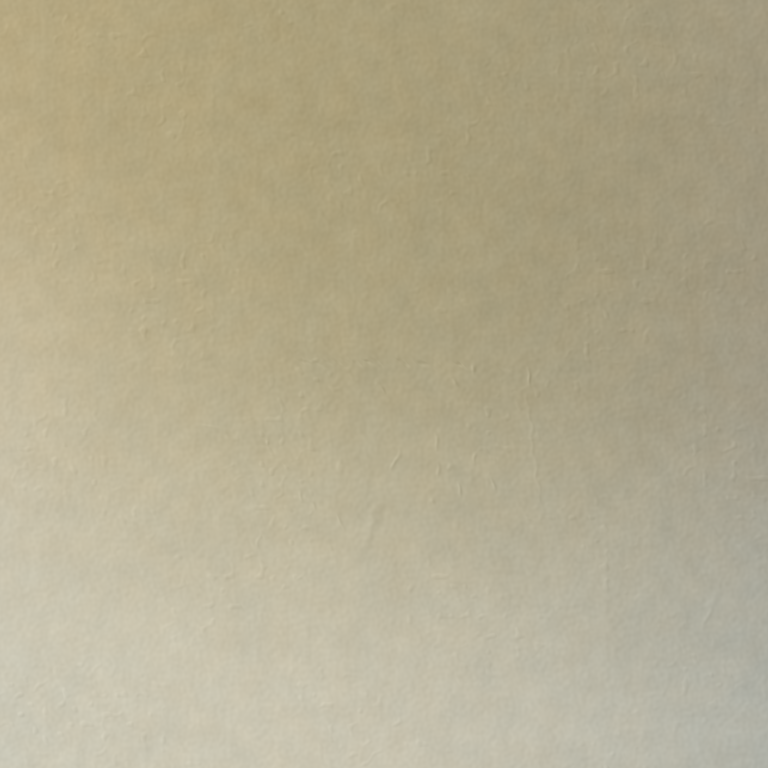
This texture is drawn by a WebGL 1 fragment shader. Its source:

```glsl
precision highp float;
// Painted plaster wall in soft daylight: a three by three colour gradient,
// embossed with a gradient-noise height field for fine grain and sparse bumps,
// plus scattered nicks, a broken crease and a few long shallow scratches.

uniform vec2 u_resolution;

// Wall colours, left / middle / right of each row
const vec3 TOP_LEFT   = vec3(0.718, 0.662, 0.512);
const vec3 TOP_MID    = vec3(0.664, 0.620, 0.482);
const vec3 TOP_RIGHT  = vec3(0.630, 0.597, 0.498);
const vec3 MID_LEFT   = vec3(0.775, 0.736, 0.626);
const vec3 MID_MID    = vec3(0.690, 0.653, 0.530);
const vec3 MID_RIGHT  = vec3(0.632, 0.608, 0.530);
const vec3 LOW_LEFT   = vec3(0.795, 0.783, 0.715);
const vec3 LOW_MID    = vec3(0.782, 0.763, 0.688);
const vec3 LOW_RIGHT  = vec3(0.685, 0.690, 0.650);

const float ROW_CONTRAST  = 1.0;    // flattens the light near top and bottom
const vec2  LIGHT_STEP    = vec2(-0.0026, 0.0018); // towards the light
const float RELIEF        = 0.055;  // strength of the embossing
const float GRAIN_SCALE   = 125.0;
const float GRAIN_HEIGHT  = 0.30;
const float BUMP_SCALE    = 78.0;
const float BUMP_HEIGHT   = 0.65;
const float NICK_WIDTH    = 0.0025;
const float NICK_HEIGHT   = 1.00;
const float CLOUD         = 0.014;  // broad drift of brightness
const float MOTTLE        = 0.019;  // uneven brightness of the paint
const float SPECKLE       = 0.016;  // finest brightness grain
const float TINT          = 0.013;  // uneven hue of the paint
const int   NICK_COUNT    = 24;

vec2 hash2(vec2 p) {
  vec3 q = fract(vec3(p.xyx) * vec3(0.1031, 0.1030, 0.0973));
  q += dot(q, q.yzx + 33.33);
  return fract((q.xx + q.yz) * q.zy);
}

float cornerSlope(vec2 cell, vec2 corner, vec2 f) {
  float angle = 6.2832 * hash2(cell + corner).x;
  return dot(vec2(cos(angle), sin(angle)), f - corner);
}

float gradientNoise(vec2 p) {
  vec2 cell = floor(p), f = fract(p);
  vec2 w = f * f * f * (f * (f * 6.0 - 15.0) + 10.0);
  float low  = mix(cornerSlope(cell, vec2(0.0), f),
                   cornerSlope(cell, vec2(1.0, 0.0), f), w.x);
  float high = mix(cornerSlope(cell, vec2(0.0, 1.0), f),
                   cornerSlope(cell, vec2(1.0), f), w.x);
  return mix(low, high, w.y);
}

// Smooth curve through a, b and c at t = 0, 0.5 and 1
vec3 curve(vec3 a, vec3 b, vec3 c, float t) {
  return a * (1.0 - t) * (1.0 - 2.0 * t) + b * 4.0 * t * (1.0 - t)
       + c * t * (2.0 * t - 1.0);
}

// Rounded ridge along the segment from a to b, fading at its ends
float ridge(vec2 p, vec2 a, vec2 b, float width) {
  vec2 ab = b - a;
  float t = clamp(dot(p - a, ab) / dot(ab, ab), 0.0, 1.0);
  vec2 d = (p - a - ab * t) / width;
  return exp(-dot(d, d)) * (0.4 + 2.4 * t * (1.0 - t));
}

// Short strokes scattered around the worn middle of the wall
float nicks(vec2 p) {
  float h = 0.0;
  for (int i = 0; i < NICK_COUNT; i++) {
    vec2 place = hash2(vec2(float(i) + 3.0, 17.0));
    vec2 form  = hash2(vec2(float(i) + 9.0, 41.0));
    vec2 centre = vec2(0.27, 0.20) + place * vec2(0.42, 0.32);
    float angle = mix(0.7, 2.5, form.x);
    vec2 arm = vec2(cos(angle), sin(angle)) * mix(0.003, 0.012, form.y);
    h += ridge(p, centre - arm, centre + arm, NICK_WIDTH) * mix(0.3, 1.0, place.y);
  }
  return h * NICK_HEIGHT;
}

float height(vec2 p) {
  // Fine grain and bumps gathered in patches
  float patches = smoothstep(-0.25, 0.40, gradientNoise(p * 7.0 + 31.0));
  float h = GRAIN_HEIGHT * gradientNoise(p * GRAIN_SCALE);
  h += BUMP_HEIGHT * patches * smoothstep(0.18, 0.60, gradientNoise(p * BUMP_SCALE + 5.0));

  // Wavering strokes, a crease of slanted dashes and long scratches
  vec2 q = p + 0.006 * vec2(gradientNoise(p * 55.0), gradientNoise(p * 55.0 + 77.0));
  h += nicks(q);
  vec2 slant = vec2(p.x + 1.2 * p.y, p.y);
  float broken = smoothstep(-0.05, 0.30, gradientNoise(slant * vec2(85.0, 30.0) + 13.0));
  h -= 1.20 * broken * ridge(q, vec2(0.37, 0.532), vec2(0.66, 0.524), 0.0045);
  h += 0.50 * ridge(q, vec2(0.685, 0.485), vec2(0.701, 0.345), 0.0028);
  h += 0.60 * ridge(q, vec2(0.265, 0.447), vec2(0.305, 0.431), 0.0025);
  h += 0.90 * ridge(q, vec2(0.472, 0.288), vec2(0.494, 0.350), 0.0065);
  h += 0.50 * ridge(q, vec2(0.915, 0.185), vec2(0.935, 0.240), 0.0035);
  return h;
}

void main() {
  vec2 p = gl_FragCoord.xy / u_resolution;

  // Broad falloff of the light
  vec3 top = curve(TOP_LEFT, TOP_MID, TOP_RIGHT, p.x);
  vec3 mid = curve(MID_LEFT, MID_MID, MID_RIGHT, p.x);
  vec3 low = curve(LOW_LEFT, LOW_MID, LOW_RIGHT, p.x);
  float row = mix(p.y, smoothstep(0.0, 1.0, p.y), ROW_CONTRAST);
  vec3 wall = curve(low, mid, top, row);

  // Uneven paint: clouds, mottling, faint upright streaks, speckle and hue drift
  float cloud = gradientNoise(p * 9.0 + 60.0);
  float mottle = gradientNoise(p * 34.0) + 0.6 * gradientNoise(p * vec2(80.0, 40.0) + 50.0);
  float speckle = gradientNoise(p * vec2(170.0, 140.0) + 23.0);
  float drift = gradientNoise(p * 26.0 + 90.0);
  wall += CLOUD * cloud + MOTTLE * mottle + SPECKLE * speckle;
  wall += TINT * drift * vec3(0.7, 0.0, -0.7);

  // Emboss: slopes facing the light brighten, the others darken
  wall += RELIEF * (height(p) - height(p + LIGHT_STEP));
  gl_FragColor = vec4(wall, 1.0);
}
```
